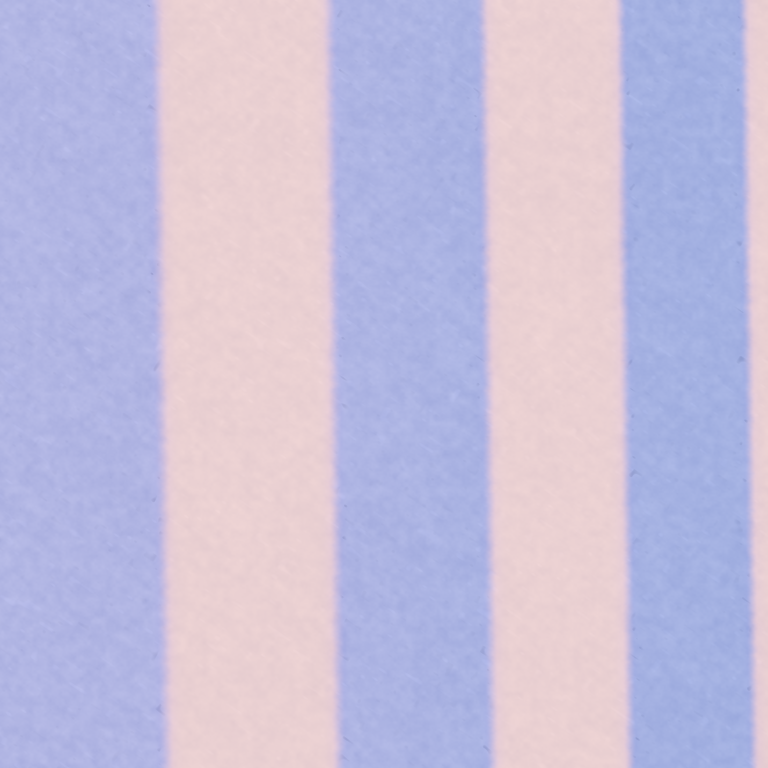
Reproduce this pattern procedurally as a Shadertoy shader.

```glsl
// Upright blue and pink stripes on felted paper, narrowing to the right in perspective.
const vec3 BLUE_LEFT = vec3(0.694, 0.712, 0.892);
const vec3 BLUE_RIGHT = vec3(0.638, 0.692, 0.884);
const vec3 PINK = vec3(0.916, 0.815, 0.822);
const vec3 FRINGE_TINT = vec3(0.004, -0.010, 0.008);
const vec3 BLEED_TINT = vec3(-0.022, -0.012, 0.022);
const float FIRST_EDGE = 0.2105;  // first blue-to-pink edge at mid height
const float STRIPE_WIDTH = 0.2387;
const float FORESHORTEN = 0.0620; // narrowing per stripe
const float SLANT = 0.0130;       // sideways drift over the full height
const float EDGE_BLUR = 0.0092;
const float EDGE_WOBBLE = 0.0040;
const float BLEED_WIDTH = 0.013;
const float FIBRE_ANGLE = -0.60;
const float GRAIN = 0.058;
const float FIBRE = 0.036;
const float MOTTLE = 0.015;
const float HAIR = 0.020;
const float SPECK = 0.060;

float hash(vec2 p) {
    return fract(sin(dot(p, vec2(127.1, 311.7))) * 43758.5453);
}

float noise(vec2 p) {
    vec2 cell = floor(p);
    vec2 f = fract(p);
    f = f * f * (3.0 - 2.0 * f);
    float low = mix(hash(cell), hash(cell + vec2(1.0, 0.0)), f.x);
    float high = mix(hash(cell + vec2(0.0, 1.0)), hash(cell + 1.0), f.x);
    return mix(low, high, f.y);
}

float fbm(vec2 p) {
    float sum = 0.0;
    float weight = 0.5;
    for (int i = 0; i < 3; i++) {
        sum += weight * noise(p);
        p = p * 2.03 + 17.3;
        weight *= 0.5;
    }
    return sum - 0.4375;
}

vec2 rotate(vec2 p, float angle) {
    float c = cos(angle);
    float s = sin(angle);
    return vec2(c * p.x + s * p.y, c * p.y - s * p.x);
}

// Signed distance to the nearest stripe edge, positive inside pink.
float stripeDistance(float x) {
    float index = x / (STRIPE_WIDTH - FORESHORTEN * x);
    float nearest = floor(index + 0.5);
    float edge = STRIPE_WIDTH * nearest / (1.0 + FORESHORTEN * nearest);
    float side = 1.0 - 2.0 * mod(nearest, 2.0);
    return (x - edge) * side;
}

void mainImage(out vec4 fragColor, in vec2 fragCoord) {
    vec2 uv = fragCoord / iResolution.xy;
    float pixel = 1.0 / min(iResolution.x, iResolution.y);

    // Stripes with ragged, soft edges, softest at the left
    float wobble = fbm(uv * vec2(60.0, 110.0)) * EDGE_WOBBLE;
    float across = uv.x - FIRST_EDGE + SLANT * (uv.y - 0.5) + wobble;
    float dist = stripeDistance(across);
    float blur = max(EDGE_BLUR * mix(1.2, 0.85, uv.x), pixel);
    float pink = smoothstep(-blur, blur, dist);
    vec3 blue = mix(BLUE_LEFT, BLUE_RIGHT, smoothstep(0.2, 1.0, uv.x));
    vec3 color = mix(blue, PINK, pink);

    // Violet line on the edges, and a fainter bleed into the pink
    color += FRINGE_TINT * exp(-pow(dist / blur, 2.0));
    color += BLEED_TINT * pink * exp(-pow(dist / BLEED_WIDTH, 2.0));

    // Paper mottle, fine grain and short slanting fibres
    vec2 fibreUv = rotate(uv, FIBRE_ANGLE);
    float mottle = fbm(uv * 7.0 + 3.0);
    float grain = fbm(uv * 105.0);
    float fibre = fbm(fibreUv * vec2(48.0, 95.0) + 9.0);
    float strength = mix(1.0, 0.6, pink);
    vec3 paperTint = vec3(1.1, 1.0, 0.6);
    color += strength * paperTint * (MOTTLE * mottle + GRAIN * grain + FIBRE * fibre);

    // Sparse bright hairs and dark specks, denser near the blue edges
    float hair = smoothstep(0.80, 1.0, noise(fibreUv * vec2(65.0, 140.0) + 31.0));
    float pit = smoothstep(0.82, 1.0, noise(fibreUv * vec2(95.0, 140.0) + 57.0));
    float nearEdge = exp(-pow((dist + 0.009) / 0.006, 2.0));
    color += HAIR * strength * hair;
    color -= SPECK * pit * (1.0 - pink) * (0.3 + nearEdge);

    fragColor = vec4(clamp(color, 0.0, 1.0), 1.0);
}
```
